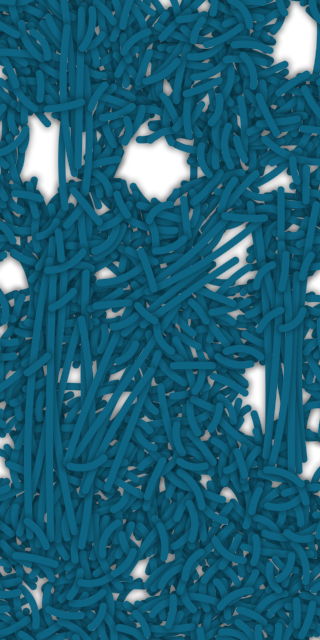
A Shadertoy shader for this pattern:

```glsl
// Dense tangle of round-ended teal strands with soft shadows over a white ground.

const vec3 TEAL = vec3(0.055, 0.395, 0.515);
const vec3 GROUND = vec3(1.0);
const float STRAND_RADIUS = 0.0115;
const float SHADOW_REACH = 0.027;
const float SHADOW_STRENGTH = 0.4;
const float DARKEST = 0.4;
const float HOLE_GRID = 0.333;

// Four random values from three, without sine
vec4 hash4(vec3 p) {
    vec4 q = fract(p.xyzx * vec4(0.1031, 0.1030, 0.0973, 0.1099));
    q += dot(q, q.wzxy + 33.33);
    return fract((q.xxyz + q.yzzw) * q.zywx);
}

// Smooth value noise, steering the strand directions
float noise(vec2 p) {
    vec2 i = floor(p), f = fract(p);
    f = f * f * (3.0 - 2.0 * f);
    float a = hash4(vec3(i, 71.0)).x;
    float b = hash4(vec3(i + vec2(1, 0), 71.0)).x;
    float c = hash4(vec3(i + vec2(0, 1), 71.0)).x;
    float d = hash4(vec3(i + vec2(1, 1), 71.0)).x;
    return mix(mix(a, b, f.x), mix(c, d, f.x), f.y);
}

// Distance to a parabolic arc with round ends, refined by one Newton step
float arcDistance(vec2 p, vec2 along, float halfLength, float sag) {
    vec2 q = vec2(dot(p, along), dot(p, vec2(-along.y, along.x)));
    float k = sag / (halfLength * halfLength);
    q.y += 0.5 * sag;
    float x = clamp(q.x, -halfLength, halfLength);
    float slope = 2.0 * k * x;
    x += (q.x - x + slope * (q.y - k * x * x)) / (1.0 + slope * slope);
    x = clamp(x, -halfLength, halfLength);
    return length(q - vec2(x, k * x * x)) - STRAND_RADIUS;
}

// Canvas holds colour in rgb and received light in a
void paintStrand(inout vec4 canvas, float d, float pixel) {
    float shadow = max(0.0, 1.0 - max(d, 0.0) / SHADOW_REACH);
    canvas.a *= 1.0 - SHADOW_STRENGTH * shadow * shadow;
    canvas = mix(canvas, vec4(TEAL, 1.0), clamp(0.5 - d / pixel, 0.0, 1.0));
}

// True inside one of the scattered openings; scale varies their rim
bool inHole(vec2 p, float scale) {
    vec2 g = p / HOLE_GRID;
    g.x += 0.5 * mod(floor(g.y), 2.0);
    vec4 h = hash4(vec3(floor(g), 19.0));
    float radius = mix(-0.03, 0.36, h.x);
    vec2 centre = 0.5 + (h.yz - 0.5) * (1.0 - 2.0 * max(radius, 0.0));
    vec2 offset = (fract(g) - centre) * vec2(mix(0.85, 1.35, h.w), 1.0);
    return length(offset) < radius * scale;
}

// One layer: a jittered strand per cell, kept clear of the openings
void paintLayer(inout vec4 canvas, vec2 p, float cell, float seed, float density, float pixel) {
    vec2 shift = hash4(vec3(seed, 5.0, 9.0)).xy;
    vec2 home = floor(p / cell + shift);
    for (int j = -1; j <= 1; j++) {
        for (int i = -1; i <= 1; i++) {
            vec2 id = home + vec2(i, j);
            vec4 place = hash4(vec3(id, seed));
            vec4 form = hash4(vec3(id, seed + 37.0));
            vec2 centre = (id + place.xy - shift) * cell;
            float side = form.x < 0.5 ? -1.0 : 1.0;
            float angle = 6.3 * noise(centre * 3.2) + side * 0.5 + (form.y - 0.5) * 0.9;
            vec2 along = vec2(cos(angle), sin(angle));
            float halfLength = cell * mix(0.34, 0.64, place.z);
            float rim = mix(0.7, 1.1, form.w);
            vec2 reach = along * halfLength;
            if (place.w > density || inHole(centre, rim)
                || inHole(centre + reach, rim) || inHole(centre - reach, rim)) continue;
            float sag = halfLength * (form.z - 0.5) * 0.65;
            paintStrand(canvas, arcDistance(p - centre, along, halfLength, sag), pixel);
        }
    }
}

// A loose sheaf of long strands sharing one direction
void paintBundle(inout vec4 canvas, vec2 p, vec2 middle, float angle, float halfLength,
                 int count, float pixel) {
    for (int i = 0; i < count; i++) {
        vec4 h = hash4(vec3(middle * 100.0, float(i) + 3.0));
        vec2 centre = middle + (h.xy - 0.5) * vec2(0.17, 0.26);
        float a = angle + (h.z - 0.5) * 0.3;
        float size = halfLength * mix(0.65, 1.05, h.y);
        float sag = size * (h.w - 0.5) * 0.22;
        paintStrand(canvas, arcDistance(p - centre, vec2(cos(a), sin(a)), size, sag), pixel);
    }
}

void mainImage(out vec4 fragColor, in vec2 fragCoord) {
    vec2 p = fragCoord / iResolution.x;
    float pixel = 1.3 / iResolution.x;
    vec4 canvas = vec4(GROUND, 1.0);

    // Short strands, with a longer layer now and then
    for (int i = 0; i < 13; i++) {
        float cell = i % 4 == 3 ? 0.23 : 0.1;
        paintLayer(canvas, p, cell, float(i) * 3.7 + 1.0, 1.0, pixel);
    }

    // Long sheaves: two upright, the others slanted
    paintBundle(canvas, p, vec2(0.19, 0.70), 1.52, 0.46, 7, pixel);
    paintBundle(canvas, p, vec2(0.89, 0.90), 1.64, 0.42, 7, pixel);
    paintBundle(canvas, p, vec2(0.36, 0.75), 1.10, 0.30, 5, pixel);
    paintBundle(canvas, p, vec2(0.27, 1.62), 1.50, 0.24, 5, pixel);
    paintBundle(canvas, p, vec2(0.60, 1.12), 0.60, 0.22, 4, pixel);

    // Sparse strands on top tie the sheaves in
    paintLayer(canvas, p, 0.1, 83.0, 0.35, pixel);

    fragColor = vec4(canvas.rgb * mix(DARKEST, 1.0, canvas.a), 1.0);
}
```
